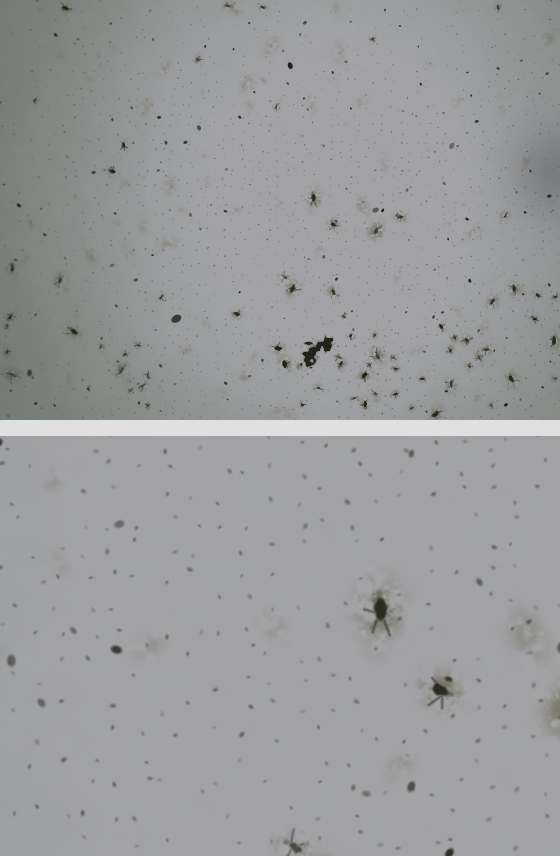
Top, the full canvas; bottom, a detail of the centre.
Write a Shadertoy shader that draws this texture.

```glsl
// A pale grey sheet strewn with tiny insects, dark dots and faint brown smudges.
// Each kind is scattered by jittered cells; insects crowd towards the bottom,
// over a ground with a greenish vignette and one soft shadow at the right.

vec3 hash3(vec2 p) {
    vec3 q = fract(p.xyx * vec3(0.1031, 0.1030, 0.0973));
    q += dot(q, q.yxz + 33.33);
    return fract((q.xxy + q.yzz) * q.zyx);
}

float noise(vec2 p) {
    vec2 i = floor(p), f = fract(p);
    f = f * f * (3.0 - 2.0 * f);
    return mix(mix(hash3(i).x, hash3(i + vec2(1, 0)).x, f.x),
               mix(hash3(i + vec2(0, 1)).x, hash3(i + vec2(1, 1)).x, f.x), f.y);
}

float fbm(vec2 p) {
    return 0.55 * noise(p) + 0.3 * noise(p * 2.1 + 7.0) + 0.15 * noise(p * 4.3 + 19.0);
}

vec2 turn(vec2 p, float a) {
    return vec2(cos(a) * p.x + sin(a) * p.y, cos(a) * p.y - sin(a) * p.x);
}

float segment(vec2 p, vec2 a, vec2 b) {
    vec2 d = b - a;
    return length(p - a - d * clamp(dot(p - a, d) / dot(d, d), 0.0, 1.0));
}

float ellipse(vec2 p, vec2 r) {
    return (length(p / r) - 1.0) * min(r.x, r.y);
}

float fill(float d, float soft) {
    return 1.0 - smoothstep(-soft, soft, d);
}

// How likely an insect is at a place: thick in two bands near the bottom
float crowding(vec2 p) {
    float low = (1.0 - smoothstep(0.12, 0.42, p.y)) * smoothstep(-0.02, 0.1, p.y);
    float gap = 1.0 - 0.75 * exp(-pow((p.x - 0.53) / 0.16, 2.0));
    return 0.045 + 0.75 * low * gap * smoothstep(0.25, 0.7, noise(p * 9.0 + 3.0));
}

// Round and oval dots, at most one in each cell
float dots(vec2 p, float cell, float chance, float size, float soft, float seed) {
    float ink = 0.0;
    vec2 id = floor(p / cell);
    for (int k = 0; k < 9; k++) {
        vec2 c = id + vec2(k % 3 - 1, k / 3 - 1);
        vec3 h = hash3(c + seed), g = hash3(c + seed + 71.0);
        if (h.z > chance) continue;
        vec2 q = turn(p - (c + 0.15 + 0.7 * h.xy) * cell, 6.28 * g.x);
        float r = size * mix(0.5, 1.0, g.y * g.y);
        ink = max(ink, fill(ellipse(q, r * vec2(1.0, 0.7)), soft) * mix(0.35, 1.0, g.z));
    }
    return ink;
}

// Insects: x is the dark body with its legs, y the olive fringe around it
vec2 insects(vec2 p, float cell, float soft, float seed) {
    vec2 ink = vec2(0.0);
    vec2 id = floor(p / cell);
    float ragged = noise(p * 230.0) - 0.5;
    for (int k = 0; k < 9; k++) {
        vec2 c = id + vec2(k % 3 - 1, k / 3 - 1);
        vec3 h = hash3(c + seed), g = hash3(c + seed + 37.0);
        vec2 centre = (c + 0.1 + 0.8 * h.xy) * cell;
        if (h.z > crowding(centre)) continue;
        vec2 q = turn(p - centre, 6.28 * g.x);
        float s = mix(0.005, 0.0125, g.y * g.y);
        float body = ellipse(q, s * vec2(0.85, mix(0.25, 0.5, g.z))) + 0.0025 * ragged;
        float legs = 1.0;
        for (int j = 0; j < 3; j++) {
            vec3 l = hash3(c + seed + 11.0 * float(j + 1));
            vec2 tip = s * mix(0.8, 1.9, l.y) * vec2(cos(6.28 * l.x), sin(6.28 * l.x));
            legs = min(legs, segment(q, vec2(s * (l.z - 0.5), 0.0), tip) - 0.0008);
        }
        float strength = mix(0.6, 1.0, g.z);
        ink.x = max(ink.x, strength * max(fill(body, soft), 0.7 * fill(legs, soft)));
        float reach = length(q * vec2(0.8, 1.0)) / (s * 1.9);
        ink.y = max(ink.y, exp(-2.0 * reach * reach) * smoothstep(0.3, 0.7, fbm(p * 130.0 + seed)));
    }
    return ink;
}

// Faint broken stains
float smudges(vec2 p, float cell) {
    float ink = 0.0;
    vec2 id = floor(p / cell);
    for (int k = 0; k < 9; k++) {
        vec2 c = id + vec2(k % 3 - 1, k / 3 - 1);
        vec3 h = hash3(c + 151.0), g = hash3(c + 211.0);
        if (h.z > 0.45) continue;
        vec2 q = turn(p - (c + h.xy) * cell, 6.28 * g.x) / mix(0.006, 0.016, g.y);
        ink = max(ink, exp(-dot(q, q * vec2(0.5, 1.3))) * mix(0.2, 0.8, g.z));
    }
    return ink * smoothstep(0.25, 0.7, fbm(p * 110.0));
}

void mainImage(out vec4 fragColor, in vec2 fragCoord) {
    vec2 p = fragCoord / iResolution.y;
    vec3 dark = vec3(0.12, 0.12, 0.09), olive = vec3(0.36, 0.35, 0.25);

    // Ground, vignette and the soft shadow
    float edge = length((p - vec2(0.8, 0.52)) * vec2(1.0, 0.85));
    edge += 0.07 * (fbm(p * 5.0) - 0.5);
    vec3 col = mix(vec3(0.635, 0.637, 0.648), vec3(0.44, 0.475, 0.445), smoothstep(0.25, 1.0, edge));
    vec2 shade = (p - vec2(1.32, 0.59)) / vec2(0.1, 0.11);
    col = mix(col, vec3(0.45, 0.46, 0.48), 0.75 * exp(-dot(shade, shade)));
    col += 0.012 * (fbm(p * 45.0) - 0.5);

    // Focus fades towards the left
    float left = 1.0 - smoothstep(0.05, 0.5, p.x);
    float soft = max(0.0014 + 0.0013 * left, 0.6 / iResolution.y);

    // Stains, fine specks and larger dots
    col = mix(col, vec3(0.42, 0.39, 0.32), 0.55 * smudges(p, 0.085));
    float open = mix(0.65, 0.2, max(left, smoothstep(0.65, 1.0, p.y)));
    col = mix(col, vec3(0.27, 0.27, 0.23), 0.75 * dots(p, 0.021, open, 0.0022, soft, 5.0));
    col = mix(col, dark, dots(p, 0.058, 0.32, 0.0052, soft, 43.0));
    col = mix(col, dark, dots(p, 0.19, 0.3, 0.0125, soft, 90.0));

    // Insects, in two overlapping swarms
    vec2 swarm = max(insects(p, 0.046, soft, 17.0), insects(p + 0.31, 0.9, soft, 400.0));
    col = mix(col, olive, 0.75 * swarm.y);
    col = mix(col, dark, swarm.x);

    // The one dense heap
    float heap = min(segment(p, vec2(0.73, 0.13), vec2(0.742, 0.17)),
                     segment(p, vec2(0.742, 0.17), vec2(0.777, 0.18)));
    heap += 0.026 * (noise(p * 120.0) - 0.5) - 0.009;
    col = mix(col, olive, 0.6 * fill(heap - 0.004, 0.006));
    col = mix(col, dark, 0.95 * fill(heap, soft));

    fragColor = vec4(col, 1.0);
}
```
